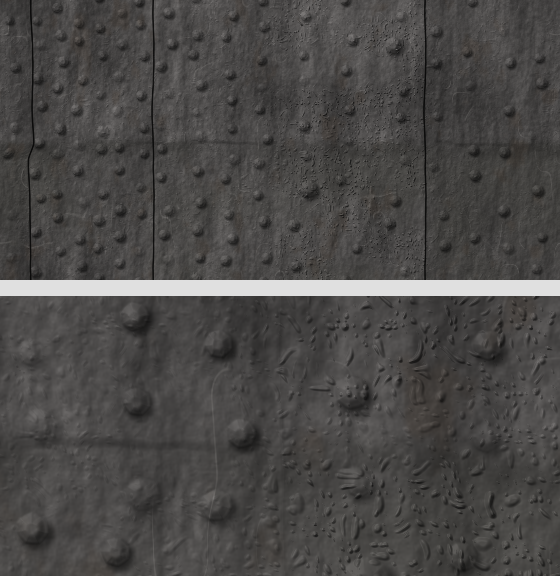
Top, the full canvas; bottom, a detail of the centre.
This texture is drawn by a Shadertoy shader. Its source:

```glsl
// Weathered dark iron cladding: upright plates with dark seams, a worn lap joint
// across the middle, and staggered faceted rivets whose spacing differs per plate.
// A height field (ripples, grain, blisters, rivets) is lit from the upper left.

const vec2 TILE = vec2(2, 1);  // canvas size in units of its height
const vec4 PLATE_LEFT = vec4(0.109, 0.547, 1.003, 1.518);
const vec4 PLATE_WIDTH = vec4(0.438, 0.456, 0.515, 0.591);
const vec4 RIVET_COLS = vec4(6, 4, 3, 5);
const vec4 RIVET_ROWS = vec4(9, 10, 8, 6);
const vec4 PLATE_TONE = vec4(1.02, 1.09, 1.03, 0.92);
const vec4 SEAM_DEPTH = vec4(0.8, 0.8, 0.06, 0.8);
const float SEAM_HALF_WIDTH = 0.0047;
const float LAP_Y = 0.495;
const float RIVET_RADIUS = 0.018;
const float RIVET_HEIGHT = 0.007;
const float SLOPE_STEP = 0.0022;
const vec3 IRON = vec3(0.287, 0.280, 0.277);
const vec3 GRIME = vec3(0.215, 0.213, 0.198);
const vec3 RUST = vec3(0.25, 0.215, 0.185);
const vec3 SCUFF = vec3(0.46, 0.45, 0.44);
const vec3 LIGHT = vec3(-0.45, 0.55, 0.70);

float hash(vec2 p) {
    vec3 q = fract(p.xyx * vec3(0.1031, 0.1030, 0.0973));
    q += dot(q, q.yzx + 33.33);
    return fract((q.x + q.y) * q.z);
}

// Value noise that repeats with the tile; freq must be whole numbers
float noise(vec2 p, vec2 freq) {
    vec2 q = p * freq, i = floor(q), u = fract(q), n = TILE * freq;
    u = u * u * (3.0 - 2.0 * u);
    float a = hash(mod(i, n) + freq);
    float b = hash(mod(i + vec2(1, 0), n) + freq);
    float c = hash(mod(i + vec2(0, 1), n) + freq);
    float d = hash(mod(i + 1.0, n) + freq);
    return mix(mix(a, b, u.x), mix(c, d, u.x), u.y);
}

float fbm(vec2 p, vec2 freq) {
    float sum = 0.0, amp = 0.5;
    for (int k = 0; k < 4; k++) {
        sum += amp * noise(p, freq);
        freq *= 2.0;
        amp *= 0.5;
    }
    return sum;
}

// Wavy seams; the leftmost one drifts and kinks back at the lap joint
vec2 bend(vec2 p) {
    float t = fract(p.y - LAP_Y);
    float drift = 0.012 - 0.022 * t * smoothstep(1.0, 0.93, t);
    p.x -= drift * smoothstep(0.3, 0.12, p.x);
    p.x -= 0.012 * (fbm(vec2(0, p.y), vec2(1, 5)) - 0.47);
    return p;
}

int plateAt(float x) {
    return x < PLATE_LEFT.x ? 3 : int(dot(step(PLATE_LEFT, vec4(x)), vec4(1))) - 1;
}

// Returns rivet height, head mask and contact shadow
vec3 rivets(vec2 p) {
    int plate = plateAt(p.x);
    vec2 count = vec2(RIVET_COLS[plate], RIVET_ROWS[plate]);
    vec2 cell = vec2(PLATE_WIDTH[plate], 1) / count;
    vec2 local = vec2(mod(p.x - PLATE_LEFT[plate], TILE.x), p.y);
    vec3 result = vec3(0);
    for (int k = 0; k < 9; k++) {
        float col = floor(local.x / cell.x) + float(k % 3 - 1);
        if (col < 0.0 || col >= count.x) continue;
        float stagger = 0.5 * mod(col, 2.0);
        float row = floor(local.y / cell.y - stagger) + float(k / 3 - 1);
        vec2 id = vec2(col + 17.0 * float(plate), mod(row, count.y));
        vec2 jitter = vec2(hash(id + 3.1), hash(id + 47.7)) - 0.5;
        vec2 center = vec2(col + 0.4, row + stagger + 0.5) + jitter * vec2(0.36, 0.5);
        float wear = hash(id + 81.3);
        float size = mix(0.85, 1.08, hash(id + 23.9));
        if (plate == 2 && wear > 0.92) size *= 1.6;
        vec2 d = (local - center * cell) / (RIVET_RADIUS * size);
        // Hammered head with seven facets
        float facet = 6.2832 / 7.0;
        float angle = mod(atan(d.y, d.x) + 6.0 * wear, facet) - 0.5 * facet;
        float dist = length(d) * mix(1.0, cos(angle), 0.6);
        float solid = mix(0.4, 1.0, smoothstep(0.0, 0.45, wear));
        float dome = size * solid * smoothstep(1.05, 0.3, dist);
        float shadow = solid * smoothstep(1.45, 0.7, length(d - vec2(0.25, -0.35)));
        result = max(result, vec3(dome, smoothstep(1.05, 0.8, dist), shadow));
    }
    return result;
}

// Round blisters of random size, one per warped cell
float blisters(vec2 p, float freq) {
    vec2 warp = vec2(noise(p, vec2(31)), noise(p, vec2(37))) - 0.5;
    vec2 q = (p + 0.03 * warp) * freq, id = mod(floor(q), TILE * freq);
    vec2 center = 0.35 + 0.3 * vec2(hash(id + 5.3), hash(id + 61.7));
    float size = 0.02 + 0.33 * hash(id + 29.1);
    return size * smoothstep(size, 0.3 * size, length(fract(q) - center));
}

float height(vec2 p) {
    float rough = mix(0.25, 1.0, smoothstep(0.92, 1.1, p.x) * smoothstep(1.57, 1.47, p.x));
    float bumps = 0.0073 * blisters(p, 71.0) + 0.0095 * blisters(p, 44.0);
    bumps *= rough * smoothstep(0.2, 0.6, noise(p, vec2(8)));
    float edge = LAP_Y + 0.045 * (fbm(p, vec2(7)) - 0.47);
    float lap = noise(p, vec2(6)) * smoothstep(edge - 0.015, edge, p.y) * smoothstep(0.62, edge, p.y);
    return 0.013 * fbm(p, vec2(17, 6)) + 0.004 * fbm(p, vec2(43, 37))
        + bumps + 0.0035 * lap + RIVET_HEIGHT * rivets(p).x;
}

void mainImage(out vec4 fragColor, in vec2 fragCoord) {
    vec2 p = bend(fragCoord / iResolution.xy * TILE);
    vec3 rivet = rivets(p);
    // Plate colour: streaks, speckle, grime below the lap, rust, scuffs
    float streaks = fbm(p, vec2(24, 4)), blotch = fbm(p + 0.37, vec2(4));
    float tone = 0.47 + 0.52 * streaks + 0.48 * blotch + 0.16 * noise(p, vec2(113, 97));
    vec3 color = IRON * PLATE_TONE[plateAt(p.x)] * tone;
    float lower = smoothstep(LAP_Y + 0.02, LAP_Y - 0.02, p.y);
    color = mix(color, GRIME, 0.5 * lower * smoothstep(0.3, 0.65, blotch));
    float stain = smoothstep(0.05, 0.0, abs(p.y - LAP_Y + 0.06 * streaks));
    color *= 1.0 - 0.14 * stain * smoothstep(0.3, 0.6, blotch);
    color = mix(color, RUST, 0.35 * smoothstep(0.58, 0.75, fbm(p + 0.71, vec2(16, 11))));
    float scratch = smoothstep(0.025, 0.0, abs(noise(p, vec2(17, 11)) - 0.5));
    color = mix(color, SCUFF, 0.35 * scratch * smoothstep(0.6, 0.8, noise(p, vec2(13, 9))));
    color *= 1.0 - 0.5 * rivet.z * (1.0 - rivet.y);
    // Relief lighting
    vec2 slope = vec2(height(p + vec2(SLOPE_STEP, 0)), height(p + vec2(0, SLOPE_STEP))) - height(p);
    vec3 normal = normalize(vec3(-clamp(slope / SLOPE_STEP, -1.2, 1.2), 1));
    vec3 light = normalize(LIGHT);
    float diffuse = max(dot(normal, light), 0.0) / light.z;
    float gloss = pow(max(dot(normal, normalize(light + vec3(0, 0, 1))), 0.0), 24.0);
    color = color * (0.4 + 0.6 * diffuse) + 0.045 * gloss;
    // Dark seams
    for (int i = 0; i < 4; i++) {
        float d = abs(mod(p.x - PLATE_LEFT[i] + 1.0, TILE.x) - 1.0);
        color *= 1.0 - SEAM_DEPTH[i] * smoothstep(SEAM_HALF_WIDTH, 0.15 * SEAM_HALF_WIDTH, d);
    }
    fragColor = vec4(color, 1);
}
```
